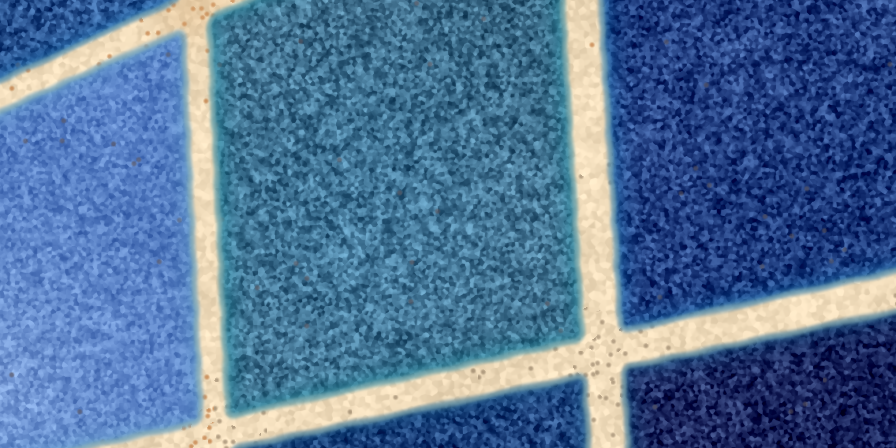
Write a Shadertoy shader that draws this texture.

```glsl
// Glazed blue mosaic tiles seen at a slant, parted by cream grout.
// A skewed, fanning grid gives each tile its cell and edge distance;
// cellular noise gives the glaze its grain, its flecks and the rust.

vec2 hash2(vec2 p) {
    vec3 q = fract(p.xyx * vec3(0.1031, 0.1030, 0.0973));
    q += dot(q, q.yzx + 33.33);
    return fract((q.xx + q.yz) * q.zy);
}

// x: blended cell tone, y: distance to nearest point, z: its random id
vec3 cellular(vec2 p) {
    vec2 base = floor(p);
    float sum = 0.0, weight = 0.0, nearest = 9.0, id = 0.0;
    for (int j = -1; j <= 1; j++)
    for (int i = -1; i <= 1; i++) {
        vec2 cell = base + vec2(i, j);
        float dist = length(cell + hash2(cell + 40.0) - p);
        float tone = hash2(cell + 170.0).x;
        float w = exp(-7.0 * dist * dist);
        sum += w * tone;
        weight += w;
        if (dist < nearest) { nearest = dist; id = tone; }
    }
    return vec3(sum / weight, nearest, id);
}

// Slow uneven pooling of the glaze, about -1 to 1
float pooling(vec2 p) {
    return 0.5 * sin(p.x * 5.0 + 1.5 * sin(p.y * 4.0))
         + 0.3 * sin(p.y * 9.0 - p.x * 4.0 + 1.0)
         + 0.2 * sin(p.x * 17.0 + p.y * 13.0);
}

vec3 glazeColor(vec2 cell) {
    if (cell.x < 0.0) return cell.y > 0.0 ? vec3(0.16, 0.32, 0.56) : vec3(0.31, 0.47, 0.75);
    if (cell.x > 0.0) return cell.y < 0.0 ? vec3(0.09, 0.13, 0.35) : vec3(0.12, 0.23, 0.49);
    return cell.y < 0.0 ? vec3(0.12, 0.26, 0.49) : vec3(0.25, 0.44, 0.56);
}

void mainImage(out vec4 fragColor, in vec2 fragCoord) {
    vec2 p = fragCoord / iResolution.y;
    float pixel = 1.0 / iResolution.y;

    // Fanning grid: spacing changes across the view
    vec2 span = vec2(0.875 - 0.013 * p.y, 0.86 + 0.238 * p.x);
    vec2 grid = vec2(p.x - 0.482 + 0.047 * p.y, p.y + 0.074 - 0.212 * p.x) / span;
    vec2 cell = floor(grid);
    vec2 toLine = abs(grid - round(grid)) * span * vec2(1.0, 0.96);

    // Rounded tile outline, positive inside the glaze
    vec2 halfGrout = vec2(0.021 + 0.0155 * p.x, 0.031 + 0.005 * p.x);
    vec2 corner = 0.02 - (toLine - halfGrout);
    float inside = 0.02 - length(max(corner, 0.0)) - min(max(corner.x, corner.y), 0.0);
    inside += 0.0015 * sin(p.x * 47.0 + 3.0 * sin(p.y * 31.0));

    // Base glaze, with a pale sheen on the left tile
    bool teal = cell == vec2(0.0);
    bool pale = cell == vec2(-1.0, 0.0);
    vec3 glaze = glazeColor(cell);
    float glow = exp(-5.0 * dot(p - vec2(0.8, 0.5), p - vec2(0.8, 0.5)));
    if (teal) glaze += vec3(0.03, 0.06, 0.08) * (glow - 0.4);
    if (pale) glaze += vec3(0.16, 0.14, 0.09) * exp(-4.0 * length(p - vec2(0.0, 0.15)));
    glaze += 0.025 * pooling(p);

    // Two sizes of grain, then sparse brown flecks
    float grain = cellular(p * 120.0).x - 0.5 + 0.5 * (cellular(p * 62.0 + 9.0).x - 0.5);
    glaze += grain * (pale ? vec3(0.22, 0.22, 0.18) : vec3(0.28, 0.33, 0.34));
    vec3 fleck = cellular(p * 42.0 + 5.0);
    float fleckMask = step(0.985, fleck.z) * (1.0 - smoothstep(0.1, 0.35, fleck.y));
    glaze = mix(glaze, vec3(0.36, 0.33, 0.36), 0.6 * fleckMask);

    // Thin bright glaze along the rim
    vec3 rim = teal ? vec3(0.14, 0.54, 0.62)
             : pale ? vec3(0.42, 0.64, 0.82) : vec3(0.12, 0.44, 0.70);
    if (cell.y < 0.0) rim *= 0.75;
    glaze = mix(glaze, rim, 0.85 * exp(-max(inside, 0.0) / 0.022));

    // Cream grout with fine pits, and rust gathered at the joints
    vec3 grout = vec3(0.94, 0.86, 0.73) + 0.03 * pooling(p * 3.0);
    grout += 0.12 * (cellular(p * 85.0 + 31.0).x - 0.5);
    float jointWear = exp(-dot(toLine, toLine) / 0.008);
    vec3 pit = cellular(p * 60.0 + 77.0);
    float pitMask = step(0.97 - 0.5 * jointWear, pit.z) * (1.0 - smoothstep(0.1, 0.5, pit.y));
    vec3 rust = cell.x < 0.0 || p.y > 0.7 ? vec3(0.74, 0.45, 0.22) : vec3(0.58, 0.50, 0.40);
    grout = mix(grout, rust, 0.65 * pitMask);
    grout = mix(grout, vec3(0.86, 0.68, 0.47), 0.3 * jointWear * smoothstep(0.75, 1.0, p.y));

    // Soft pale seam where the glaze thins over the grout
    float softness = 0.009 + pixel;
    vec3 color = mix(grout, glaze, smoothstep(-softness, softness, inside));
    float seam = exp(-pow((inside - 0.003) / 0.008, 2.0));
    color = mix(color, vec3(0.49, 0.66, 0.69), 0.5 * seam);
    fragColor = vec4(clamp(color, 0.0, 1.0), 1.0);
}
```
